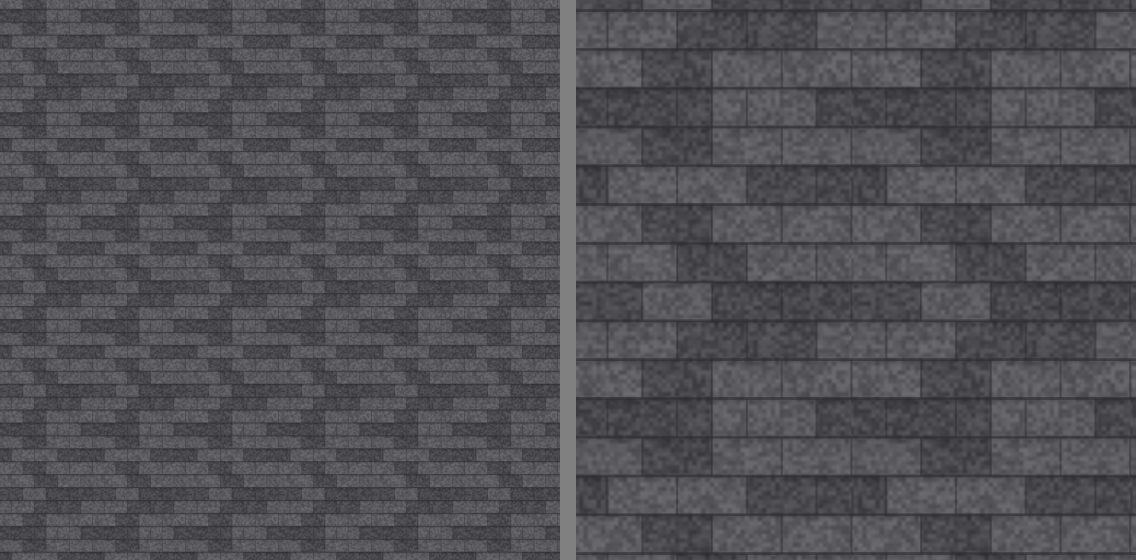
Left: the whole. Right: its middle third, enlarged.
A WebGL 1 fragment shader for this texture:

```glsl
precision highp float;
// Grey asphalt roof shingles: half-offset courses with repeating runs of dark tabs.

uniform vec2 u_resolution;

const vec2 TABS = vec2(24.10, 43.32);      // tabs across, courses down
const vec2 PHASE = vec2(0.016, -5.713);    // pattern shift, in tabs and courses
const vec2 REPEAT = vec2(4.0, 8.0);        // tabs and courses in one repeat

const vec3 LIGHT_TAB = vec3(0.354, 0.354, 0.374);
const vec3 DARK_TAB = vec3(0.284, 0.284, 0.303);
const vec3 GAP = vec3(0.185, 0.185, 0.200);

const float COURSE_LINE = 0.0017;          // line widths, in canvas units
const float JOINT_LINE = 0.0013;
const float COURSE_STRENGTH = 0.65;
const float JOINT_STRENGTH = 0.50;
const float SHADOW = 0.05;                 // soft shade below each course edge
const float SHADOW_DEPTH = 0.22;

const vec2 GRAIN_CELLS = vec2(16.0, 9.0);  // granules per tab
const float GRAIN = 0.125;
const float MOTTLE = 0.022;
const float TAB_VARIATION = 0.014;
const int SAMPLES = 3;                     // supersampling per axis

// Dark run of each course: first tab and length, courses 0-3 and 4-7
const vec4 START_A = vec4(2.0, 1.5, 1.0, 3.5);
const vec4 START_B = vec4(1.0, 2.5, 1.0, 1.5);
const vec4 LENGTH_A = vec4(3.0, 2.0, 1.0, 2.5);
const vec4 LENGTH_B = vec4(1.0, 2.0, 1.0, 1.0);

float hash(vec2 p) {
  vec3 q = fract(p.xyx * 0.1031);
  q += dot(q, q.yzx + 33.33);
  return fract((q.x + q.y) * q.z);
}

float noise(vec2 p) {
  vec2 i = floor(p);
  vec2 f = fract(p);
  f = f * f * (3.0 - 2.0 * f);
  float low = mix(hash(i), hash(i + vec2(1.0, 0.0)), f.x);
  float high = mix(hash(i + vec2(0.0, 1.0)), hash(i + 1.0), f.x);
  return mix(low, high, f.y);
}

float pick(vec4 a, vec4 b, float course) {
  vec4 slot = vec4(0.0, 1.0, 2.0, 3.0);
  return dot(a, vec4(equal(slot, vec4(course))))
       + dot(b, vec4(equal(slot + 4.0, vec4(course))));
}

// Share of a sample of the given size covered by a line
float lineCover(float dist, float width, float size) {
  float h = 0.5 * width;
  return clamp(min(dist + 0.5 * size, h) - max(dist - 0.5 * size, -h), 0.0, size) / size;
}

vec3 shingles(vec2 uv, vec2 size) {
  vec2 p = mod(vec2(uv.x, 1.0 - uv.y) * TABS + PHASE, REPEAT);
  float course = floor(p.y);
  float down = fract(p.y);

  // Position along the course, measured from the start of its dark run
  float along = mod(p.x - pick(START_A, START_B, course), REPEAT.x);
  float run = pick(LENGTH_A, LENGTH_B, course);
  vec3 color = mix(LIGHT_TAB, DARK_TAB, step(along, run));

  // Granules, faint mottling and a slight difference between tabs
  float shade = GRAIN * (noise(p * GRAIN_CELLS) - 0.5);
  shade += MOTTLE * (noise(p * vec2(4.0, 3.0) + 51.0) - 0.5);
  shade += TAB_VARIATION * (hash(vec2(floor(along), course) + 17.0) - 0.5);
  shade -= SHADOW * (1.0 - smoothstep(0.0, SHADOW_DEPTH, down));
  color += shade;

  // Vertical joints, also where a dark run ends
  float joint = min(abs(fract(along + 0.5) - 0.5), abs(along - run)) / TABS.x;
  color = mix(color, GAP, JOINT_STRENGTH * lineCover(joint, JOINT_LINE, size.x));

  // Horizontal course edges
  float edge = min(down, 1.0 - down) / TABS.y;
  return mix(color, GAP, COURSE_STRENGTH * lineCover(edge, COURSE_LINE, size.y));
}

void main() {
  float n = float(SAMPLES);
  vec2 size = 1.0 / (u_resolution * n);
  vec3 sum = vec3(0.0);
  for (int j = 0; j < SAMPLES; j++) {
    for (int i = 0; i < SAMPLES; i++) {
      vec2 offset = (vec2(float(i), float(j)) + 0.5) / n - 0.5;
      sum += shingles((gl_FragCoord.xy + offset) / u_resolution, size);
    }
  }
  gl_FragColor = vec4(sum / (n * n), 1.0);
}
```
